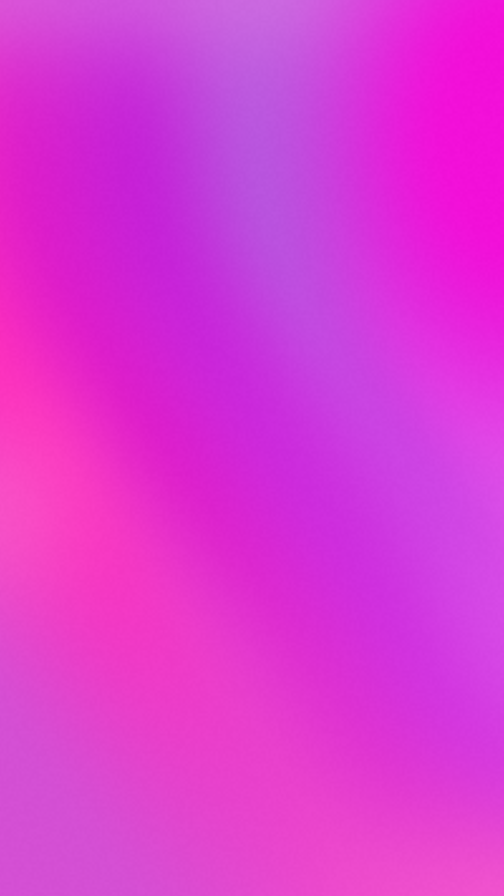
Write a WebGL 2 fragment shader that draws this background.

```glsl
#version 300 es
precision highp float;
// Soft diagonal ribbons of pink, violet and lavender with a hot magenta glow.
uniform vec2 u_resolution;
out vec4 outColor;

#define BEND_DEPTH 0.27
#define BEND_SOFTNESS 0.02
#define RIBBON_SLOPE 0.65
#define RIBBON_START 0.20
#define PINK_OFFSET -0.44
#define PLUM_OFFSET -0.17
#define ORCHID_OFFSET -0.93
#define LAVENDER_OFFSET 0.28
#define EDGE_OFFSET 0.48
#define HAZE_DEPTH 0.085
#define GRAIN_CELLS 200.0
#define GRAIN_STRENGTH 0.012

const vec3 ORCHID = vec3(0.83, 0.31, 0.83);
const vec3 HOT_PINK = vec3(0.99, 0.18, 0.74);
const vec3 SOFT_PINK = vec3(0.91, 0.25, 0.80);
const vec3 PLUM = vec3(0.87, 0.11, 0.79);
const vec3 SOFT_PLUM = vec3(0.87, 0.19, 0.82);
const vec3 DEEP_VIOLET = vec3(0.77, 0.12, 0.84);
const vec3 LIGHT_VIOLET = vec3(0.81, 0.18, 0.87);
const vec3 COOL_LAVENDER = vec3(0.72, 0.33, 0.87);
const vec3 WARM_LAVENDER = vec3(0.80, 0.26, 0.89);
const vec3 EDGE_LILAC = vec3(0.87, 0.31, 0.91);
const vec3 MAGENTA = vec3(0.95, 0.06, 0.85);
const vec3 HAZE = vec3(0.84, 0.46, 0.88);
const vec3 BLUSH = vec3(0.98, 0.36, 0.78);
const vec3 ROSE = vec3(0.95, 0.34, 0.80);

// Gaussian falloff around an elliptical centre.
float glow(vec2 p, vec2 centre, vec2 size) {
    vec2 q = (p - centre) / size;
    return exp(-dot(q, q));
}

float hash(vec2 cell) {
    vec3 q = fract(cell.xyx * 0.1031);
    q += dot(q, q.yzx + 33.33);
    return fract((q.x + q.y) * q.z);
}

// Smooth value noise between 0 and 1.
float noise(vec2 p) {
    vec2 cell = floor(p);
    vec2 f = fract(p);
    f = f * f * (3.0 - 2.0 * f);
    float low = mix(hash(cell), hash(cell + vec2(1, 0)), f.x);
    float high = mix(hash(cell + vec2(0, 1)), hash(cell + vec2(1, 1)), f.x);
    return mix(low, high, f.y);
}

// Horizontal position of the violet ridge: steep at the top, diagonal below.
float ridge(float depth) {
    float t = depth - BEND_DEPTH;
    return RIBBON_START + RIBBON_SLOPE * (t + sqrt(t * t + BEND_SOFTNESS));
}

// Parallel colour bands, blended by their offset from the ridge.
vec3 ribbons(vec2 p) {
    float offset = p.x - ridge(p.y);
    vec3 pink = mix(HOT_PINK, SOFT_PINK, smoothstep(0.0, 0.55, p.x));
    vec3 plum = mix(PLUM, SOFT_PLUM, smoothstep(0.45, 0.8, p.y));
    vec3 violet = mix(DEEP_VIOLET, LIGHT_VIOLET, smoothstep(0.1, 0.7, p.y));
    vec3 lavender = mix(COOL_LAVENDER, WARM_LAVENDER, smoothstep(0.2, 0.55, p.y));
    vec3 edge = mix(lavender, EDGE_LILAC, smoothstep(0.2, 0.5, p.y));
    vec3 color = mix(ORCHID, pink, smoothstep(ORCHID_OFFSET, PINK_OFFSET, offset));
    color = mix(color, plum, smoothstep(PINK_OFFSET, PLUM_OFFSET, offset));
    color = mix(color, violet, smoothstep(PLUM_OFFSET - 0.08, 0.05, offset));
    color = mix(color, lavender, smoothstep(0.0, LAVENDER_OFFSET, offset));
    return mix(color, edge, smoothstep(LAVENDER_OFFSET, EDGE_OFFSET, offset));
}

void main() {
    // x runs across the canvas, y is the depth below its top edge.
    vec2 p = gl_FragCoord.xy / u_resolution;
    p.y = 1.0 - p.y;

    vec3 color = ribbons(p);

    // Pale haze on the top edge and lighter spots along the sides.
    color = mix(color, HAZE, 0.6 * exp(-pow(p.y / HAZE_DEPTH, 1.5)));
    color = mix(color, BLUSH, 0.65 * glow(p, vec2(0.0, 0.57), vec2(0.17, 0.11)));
    color = mix(color, EDGE_LILAC, 0.6 * glow(p, vec2(1.05, 0.68), vec2(0.2, 0.17)));
    color = mix(color, ROSE, 0.9 * glow(p, vec2(1.0, 1.02), vec2(0.4, 0.13)));

    // Large magenta light entering from the right.
    float reach = length((p - vec2(1.05, 0.15)) / vec2(0.48, 0.37));
    color = mix(color, MAGENTA, 1.0 - smoothstep(0.3, 1.15, reach));

    // Faint grain, with square cells scaled to the canvas width.
    vec2 grainPoint = gl_FragCoord.xy / u_resolution.x * GRAIN_CELLS;
    color += GRAIN_STRENGTH * (noise(grainPoint) - 0.5);

    outColor = vec4(color, 1.0);
}
```
